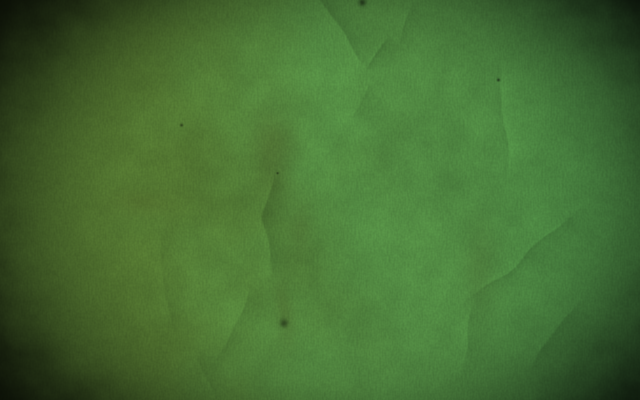
A Shadertoy shader for this texture:

```glsl
// Draws creased green paper with mottled stains, fine fibres and a dark worn vignette.

vec2 hashGradient(vec2 cell) {
    vec3 h = fract(cell.xyx * vec3(0.1031, 0.1030, 0.0973));
    h += dot(h, h.yzx + 33.33);
    float angle = 6.2832 * fract((h.x + h.y) * h.z);
    return vec2(cos(angle), sin(angle));
}

float gradientNoise(vec2 p) {
    vec2 i = floor(p), f = fract(p);
    vec2 u = f * f * f * (f * (f * 6.0 - 15.0) + 10.0);
    vec2 e = vec2(1.0, 0.0);
    float low = mix(dot(hashGradient(i), f), dot(hashGradient(i + e), f - e), u.x);
    float high = mix(dot(hashGradient(i + e.yx), f - e.yx),
                     dot(hashGradient(i + 1.0), f - 1.0), u.x);
    return mix(low, high, u.y);
}

float fbm(vec2 p) {
    float sum = 0.0, amplitude = 0.6;
    for (int octave = 0; octave < 5; octave++) {
        sum += amplitude * gradientNoise(p);
        p = mat2(1.6, 1.2, -1.2, 1.6) * p + 7.3;
        amplitude *= 0.52;
    }
    return sum;
}

// Fold from a to b: shadow to the right of its direction, faint light to the left.
float crease(vec2 p, vec2 a, vec2 b, float width) {
    vec2 along = b - a, rel = p - a;
    float t = dot(rel, along) / dot(along, along);
    float side = (rel.x * along.y - rel.y * along.x) / length(along);
    float taper = smoothstep(-0.12, 0.3, t) * smoothstep(1.12, 0.7, t);
    float shadow = smoothstep(-0.003, 0.004, side) * exp(-max(side, 0.0) / width);
    float light = smoothstep(0.003, -0.004, side) * exp(min(side, 0.0) / (0.6 * width));
    return taper * (0.45 * light - shadow);
}

float blob(vec2 p, vec2 center, vec2 radius) {
    vec2 q = (p - center) / radius;
    return exp(-dot(q, q));
}

void mainImage(out vec4 fragColor, in vec2 fragCoord) {
    vec2 uv = fragCoord / iResolution.xy;
    vec2 p = uv * vec2(1.6, 1.0);
    float cloud = fbm(p * 3.2 + 2.0);
    float mottling = fbm(p * 13.0 + 19.0);
    float grit = fbm(p * 45.0 + 5.0);

    // Olive on the left, cooler green towards the right
    vec3 color = mix(vec3(0.335, 0.475, 0.195), vec3(0.32, 0.54, 0.26),
                     smoothstep(0.15, 0.65, uv.x + 0.16 * cloud));
    color = mix(color, vec3(0.295, 0.535, 0.265), smoothstep(0.6, 1.0, uv.x));
    float shade = 1.0 + 0.13 * cloud + 0.10 * mottling;

    // Folds, with slightly wandering lines
    vec2 w = p + 0.018 * vec2(gradientNoise(p * 9.0), gradientNoise(p * 9.0 + 31.0));
    float folds = crease(w, vec2(0.92, 0.82), vec2(0.78, 1.03), 0.035);
    folds += crease(w, vec2(0.91, 0.82), vec2(0.97, 0.91), 0.015);
    folds += 0.7 * crease(w, vec2(1.00, 0.90), vec2(1.03, 1.00), 0.02);
    folds -= 0.8 * crease(w, vec2(1.27, 0.56), vec2(1.25, 0.85), 0.025);
    folds += 0.9 * crease(w, vec2(0.65, 0.44), vec2(0.69, 0.57), 0.04);
    folds += 0.9 * crease(w, vec2(0.68, 0.31), vec2(0.65, 0.48), 0.035);
    folds += 0.9 * crease(w, vec2(1.15, 0.23), vec2(1.46, 0.48), 0.022);
    folds += 0.6 * crease(w, vec2(0.53, 0.08), vec2(0.64, 0.30), 0.03);
    folds += 0.7 * crease(w, vec2(1.15, 0.08), vec2(1.19, 0.25), 0.03);
    folds += 0.8 * crease(w, vec2(1.32, 0.08), vec2(1.45, 0.25), 0.04);
    folds += 0.5 * crease(w, vec2(0.54, 0.00), vec2(0.49, 0.13), 0.02);
    folds += 0.4 * crease(w, vec2(0.43, 0.18), vec2(0.39, 0.43), 0.04);
    folds += 0.5 * crease(w, vec2(0.87, 0.69), vec2(0.93, 0.80), 0.03);
    shade += 0.12 * folds;

    // Soft brownish stains
    float stain = blob(w, vec2(0.68, 0.63), vec2(0.05, 0.10));
    stain += 0.7 * blob(w, vec2(0.71, 0.22), vec2(0.022, 0.09));
    stain += 0.6 * blob(w, vec2(0.75, 0.43), vec2(0.03, 0.07));
    stain += 0.6 * blob(w, vec2(1.20, 0.33), vec2(0.04, 0.12));
    stain += 0.5 * blob(w, vec2(0.36, 0.49), vec2(0.08, 0.03));
    color *= 1.0 - stain * vec3(0.06, 0.14, 0.15);

    // Small dark specks
    float specks = 0.6 * blob(p, vec2(0.71, 0.192), vec2(0.010));
    specks += 0.7 * blob(p, vec2(0.906, 0.994), vec2(0.009));
    specks += 0.7 * blob(p, vec2(1.246, 0.80), vec2(0.004));
    specks += 0.6 * blob(p, vec2(0.454, 0.687), vec2(0.004));
    specks += 0.6 * blob(p, vec2(0.694, 0.567), vec2(0.003));
    shade *= 1.0 - 0.7 * specks;

    // Worn vignette, rougher towards the border
    vec2 q = (uv - vec2(0.52, 0.49)) * 2.0;
    float reach = dot(q * q, vec2(0.80, 0.55));
    float border = smoothstep(0.3, 1.0, reach);
    reach += 0.16 * cloud + border * (0.16 * mottling + 0.10 * grit);
    shade *= mix(1.0, 0.13, smoothstep(0.2, 1.5, reach));
    shade *= 1.0 + 0.22 * border * grit;

    // Vertical fibres and fine grain
    float fibres = gradientNoise(p * vec2(210.0, 65.0));
    float grain = gradientNoise(p * 173.0 + 11.0);
    shade *= 1.0 + 0.06 * fibres + 0.06 * grain;

    fragColor = vec4(clamp(color * shade, 0.0, 1.0), 1.0);
}
```
